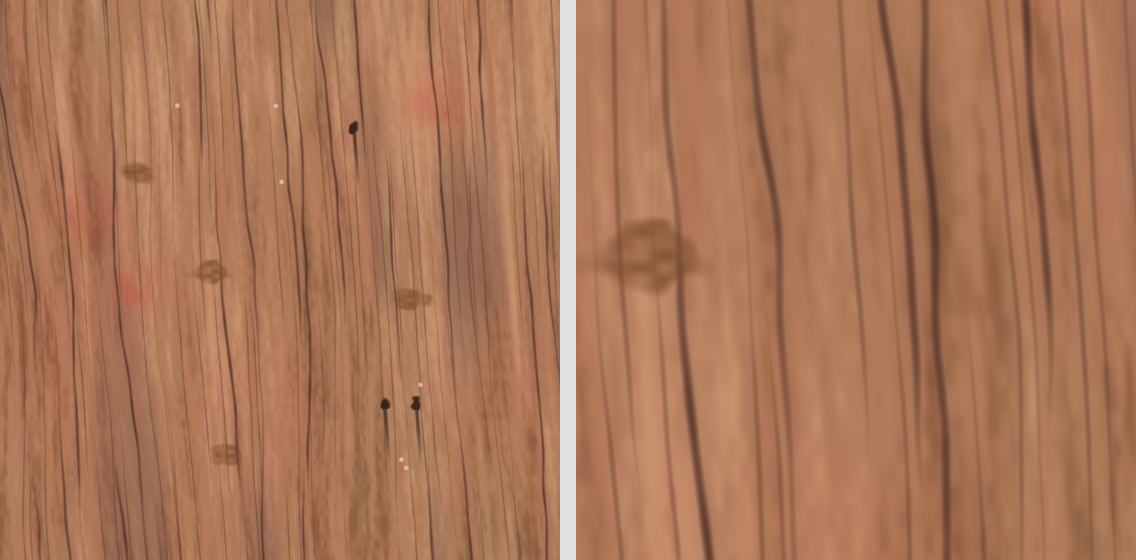
Left, the full canvas; right, a detail of the centre.
Give the GLSL for this texture, as a Shadertoy shader.

```glsl
// Weathered brown wood with near-vertical grain, drying cracks, knots and faint red stains.

const vec3 DARK_WOOD   = vec3(0.565, 0.370, 0.255);
const vec3 MID_WOOD    = vec3(0.700, 0.485, 0.355);
const vec3 LIGHT_WOOD  = vec3(0.785, 0.575, 0.430);
const vec3 CRACK_COLOR = vec3(0.310, 0.185, 0.150);
const vec3 PIT_COLOR   = vec3(0.160, 0.110, 0.090);
const vec3 KNOT_COLOR  = vec3(0.470, 0.290, 0.175);
const vec3 STAIN_COLOR = vec3(0.770, 0.360, 0.300);
const vec3 SPECK_COLOR = vec3(0.900, 0.800, 0.700);
const vec3 GREY_STREAK = vec3(0.480, 0.345, 0.300);

const float GRAIN_SLANT   = 0.075;  // sideways drift per unit of height
const float GRAIN_WARP    = 0.035;
const float MAJOR_CRACKS  = 21.0;   // cracks across the canvas
const float MINOR_CRACKS  = 46.0;
const float MAJOR_WIDTH   = 0.0048;
const float MINOR_WIDTH   = 0.0030;
const int   KNOT_COUNT    = 4;
const int   PIT_COUNT     = 3;
const int   STAIN_COUNT   = 3;
const int   SPECK_COUNT   = 6;

float hash(vec2 p) {
    return fract(sin(dot(p, vec2(127.1, 311.7))) * 43758.5453);
}

float noise(vec2 p) {
    vec2 i = floor(p), f = fract(p);
    f = f * f * (3.0 - 2.0 * f);
    return mix(mix(hash(i), hash(i + vec2(1, 0)), f.x),
               mix(hash(i + vec2(0, 1)), hash(i + vec2(1, 1)), f.x), f.y);
}

// Noise centred on zero
float wave(vec2 p) { return noise(p) - 0.5; }

// Scattered position kept off the canvas border
vec2 scatter(int index, float seed) {
    vec2 key = vec2(float(index), seed);
    return 0.12 + 0.76 * vec2(hash(key), hash(key + 37.0));
}

// Broken wavy lines along the grain, one per cell
float cracks(vec2 g, float count, float width, float seed) {
    float cell = floor(g.x * count), dark = 0.0;
    for (int k = -1; k <= 1; k++) {
        float id = cell + float(k), key = id * 13.0 + seed;
        float center = (id + 0.5 + 0.65 * (hash(vec2(id, seed)) - 0.5)) / count;
        center += (0.35 * wave(vec2(key, g.y * 4.0)) + 0.10 * wave(vec2(key + 5.0, g.y * 15.0))) / count;
        float presence = smoothstep(0.22, 0.75, noise(vec2(key + 2.0, g.y * 3.5 + id)));
        presence *= 0.7 + 0.3 * noise(vec2(key + 3.0, g.y * 26.0));
        float d = abs(g.x - center);
        float line = 1.0 - smoothstep(0.0, width * (0.5 + 0.6 * presence), d);
        float shade = 0.22 * exp(-d / (1.8 * width));
        dark = max(dark, presence * max(line, shade));
    }
    return dark;
}

// Base colour from layered streaks
vec3 woodColor(vec2 g) {
    float tone = 0.52
        + 0.40 * wave(g * vec2(5.0, 2.0))
        + 0.50 * wave(g * vec2(24.0, 2.5) + 9.0)
        + 0.45 * wave(g * vec2(70.0, 5.0) + 23.0)
        + 0.35 * wave(g * vec2(150.0, 14.0) + 41.0)
        + 0.22 * wave(g * vec2(190.0, 70.0) + 67.0);
    vec3 color = mix(DARK_WOOD, MID_WOOD, smoothstep(0.0, 0.5, tone));
    color = mix(color, LIGHT_WOOD, smoothstep(0.48, 1.0, tone));
    float warmth = wave(g * vec2(9.0, 3.0) + 83.0) + 0.6 * wave(g * vec2(45.0, 7.0) + 97.0);
    color += warmth * vec3(0.020, -0.022, -0.012);
    float grey = smoothstep(0.62, 0.95, noise(g * vec2(14.0, 1.8) + 120.0));
    return mix(color, GREY_STREAK, 0.55 * grey);
}

void mainImage(out vec4 fragColor, in vec2 fragCoord) {
    vec2 p = fragCoord / iResolution.y;
    float pixel = 1.0 / iResolution.y;

    // Grain space: x runs across the fibres, y along them
    vec2 g = vec2(p.x + GRAIN_SLANT * p.y + GRAIN_WARP * wave(p * vec2(3.5, 2.2) + 11.0), p.y);
    vec3 color = woodColor(g);

    // Red stains with ragged borders
    for (int i = 0; i < STAIN_COUNT; i++) {
        vec2 d = (p - scatter(i, 5.0)) / vec2(0.055, 0.045);
        float stain = exp(-dot(d, d)) * (0.25 + 0.9 * noise(p * vec2(45.0, 28.0)));
        color = mix(color, STAIN_COLOR * (0.6 + 0.55 * color.r), 0.65 * stain);
    }

    // Cracks
    float dark = max(0.85 * cracks(g, MAJOR_CRACKS, MAJOR_WIDTH, 3.0),
                     0.42 * cracks(g, MINOR_CRACKS, MINOR_WIDTH, 71.0));
    color = mix(color, CRACK_COLOR, dark);

    // Small flat knots with mottled centres
    for (int i = 0; i < KNOT_COUNT; i++) {
        vec2 d = (p - scatter(i, 19.0)) / vec2(0.032, 0.020);
        float r = length(d) + 0.7 * wave(p * vec2(60.0, 75.0));
        float mottle = 0.35 + 0.5 * noise(p * vec2(75.0, 140.0));
        color = mix(color, KNOT_COLOR, mottle * (1.0 - smoothstep(0.6, 1.15, r)));
    }

    // Dark pits, each with a crack trailing below
    for (int i = 0; i < PIT_COUNT; i++) {
        vec2 d = p - scatter(i, 43.0);
        float r = length(d / vec2(0.010, 0.013)) + 0.7 * wave(p * 110.0);
        float pit = 1.0 - smoothstep(0.55, 1.1, r);
        float tail = 1.0 - smoothstep(0.001, 0.005, abs(d.x + GRAIN_SLANT * d.y));
        tail *= smoothstep(-0.13, -0.02, d.y) * (1.0 - smoothstep(-0.01, 0.0, d.y));
        color = mix(color, PIT_COLOR, max(0.9 * pit, 0.65 * tail));
    }

    // Pale specks
    for (int i = 0; i < SPECK_COUNT; i++) {
        float d = length(p - scatter(i, 61.0));
        color = mix(color, SPECK_COLOR, 0.8 * (1.0 - smoothstep(0.002, 0.004 + pixel, d)));
    }

    fragColor = vec4(color, 1.0);
}
```
